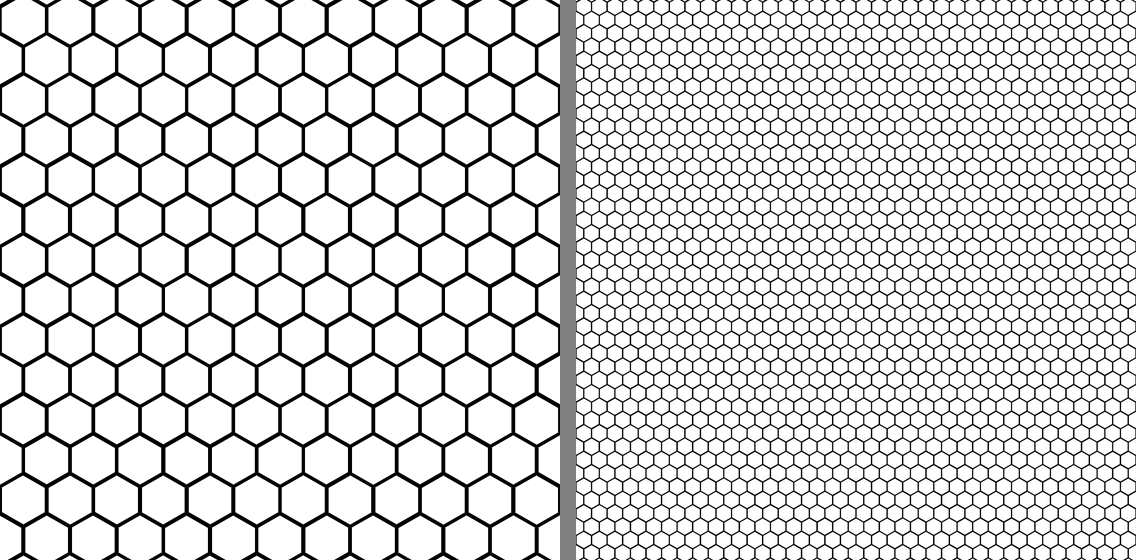
Left, the tile; right, the same tile 3 across and 3 down.
Give the GLSL for this pattern, as a WebGL 1 fragment shader.

```glsl
precision highp float;
// Honeycomb of pointy-topped white hexagons with black outlines of slightly uneven width.

#define COLUMNS 12.0          // cells across
#define ROWS 14.0             // rows of cells, must be even
#define LINE_WIDTH 0.081      // in cell widths
#define WIDTH_VARIATION 0.010 // largest change of width per edge
#define SOFTNESS 0.65         // half of the edge ramp, in pixels
#define LINE_COLOR vec3(0.01)
#define CELL_COLOR vec3(1.0)

const float ROW_HEIGHT = 0.8660254; // row spacing in cell widths
const float SIXTH_TURN = 1.0471976;

uniform vec2 u_resolution;

float hash(vec2 p) {
  vec3 q = fract(vec3(p.xyx) * 0.1031);
  q += dot(q, q.yzx + 33.33);
  return fract((q.x + q.y) * q.z);
}

// Nearest point of a rectangular lattice that passes through the origin point.
vec2 nearestPoint(vec2 p, vec2 origin) {
  vec2 period = vec2(1.0, 2.0 * ROW_HEIGHT);
  return floor((p - origin) / period + 0.5) * period + origin;
}

// Centre of the hexagon holding p; alternate rows shift by half a cell.
vec2 hexCenter(vec2 p) {
  vec2 a = nearestPoint(p, vec2(0.0, 0.5 * ROW_HEIGHT));
  vec2 b = nearestPoint(p, vec2(0.5, 1.5 * ROW_HEIGHT));
  return distance(p, a) < distance(p, b) ? a : b;
}

// Half width of an edge, shared by both cells and wrapped over the canvas.
float edgeHalfWidth(vec2 midpoint) {
  vec2 id = floor(midpoint * vec2(4.0, 2.0 / ROW_HEIGHT) + 0.5);
  id = mod(id + 0.5, vec2(4.0 * COLUMNS, 2.0 * ROWS)) - 0.5;
  float offset = 2.0 * hash(floor(id + 0.5)) - 1.0;
  return 0.5 * (LINE_WIDTH + WIDTH_VARIATION * offset);
}

void main() {
  vec2 uv = gl_FragCoord.xy / u_resolution;
  vec2 p = uv * vec2(COLUMNS, ROWS * ROW_HEIGHT);
  vec2 center = hexCenter(p);

  // Signed distance to the nearest of the six outlines
  float outline = 1.0;
  for (int i = 0; i < 6; i++) {
    float angle = float(i) * SIXTH_TURN;
    vec2 direction = vec2(cos(angle), sin(angle));
    vec2 midpoint = center + 0.5 * direction;
    float toEdge = dot(midpoint - p, direction);
    outline = min(outline, toEdge - edgeHalfWidth(midpoint));
  }

  float ramp = SOFTNESS * COLUMNS / u_resolution.x;
  float fill = smoothstep(-ramp, ramp, outline);
  gl_FragColor = vec4(mix(LINE_COLOR, CELL_COLOR, fill), 1.0);
}
```
